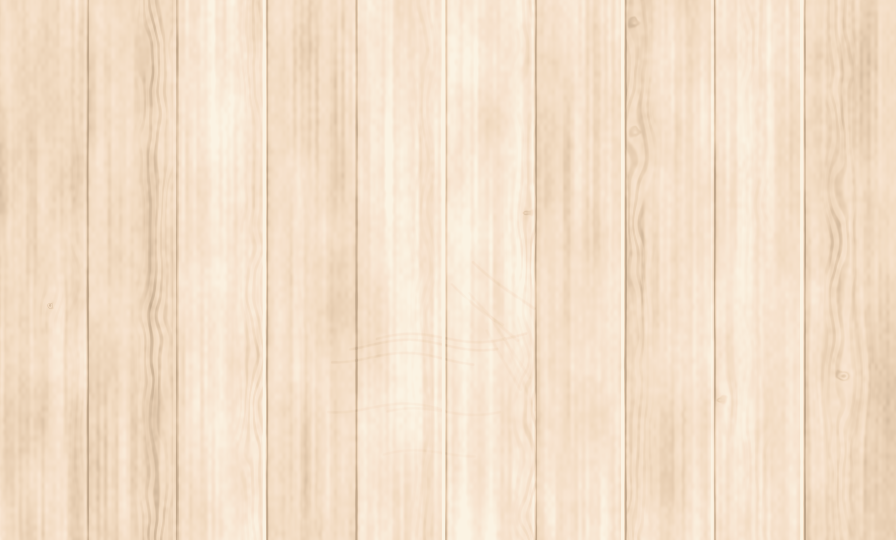
Write a WebGL 2 fragment shader that draws this texture.

```glsl
#version 300 es
precision highp float;
// Ten pale vertical wood planks with fine grain, wavy figure, knots and scratches.
uniform vec2 u_resolution;
out vec4 fragColor;

#define PLANKS 10.0
#define SEAM_SHIFT 0.002
#define SEAM_WIDTH 0.0011
#define STREAKS 1.5
#define FINE_GRAIN 1.5
#define BLOTCHES 2.4
#define FIGURE 1.7
#define KNOT_DARKNESS 2.2
#define SCRATCHES 0.75

// Each plank: tone, figure centre, figure strength, light left lip of its right seam
const vec4 PLANK[10] = vec4[10](
    vec4(1.35, 0.90, 0.15, 0.2), vec4(1.90, 0.76, 1.00, 0.3),
    vec4(0.85, 0.87, 0.65, 0.8), vec4(1.60, 0.45, 0.10, 0.1),
    vec4(0.55, 0.75, 0.35, 1.0), vec4(0.65, 0.92, 0.60, 0.3),
    vec4(1.20, 0.80, 0.10, 0.9), vec4(1.45, 0.13, 0.75, 0.5),
    vec4(0.85, 0.45, 0.30, 1.0), vec4(1.95, 0.40, 0.75, 0.0));

// Knots: centre and radius
const vec3 KNOT[6] = vec3[6](
    vec3(0.708, 0.577, 0.010), vec3(0.709, 0.455, 0.010), vec3(0.807, 0.156, 0.008),
    vec3(0.942, 0.183, 0.012), vec3(0.056, 0.262, 0.006), vec3(0.590, 0.365, 0.007));

float hash(vec2 p) {
    vec3 q = fract(vec3(p.xyx) * 0.1031);
    q += dot(q, q.yzx + 33.33);
    return fract((q.x + q.y) * q.z);
}

float noise(vec2 p) {
    vec2 i = floor(p), f = fract(p);
    f = f * f * (3.0 - 2.0 * f);
    return mix(mix(hash(i), hash(i + vec2(1, 0)), f.x),
               mix(hash(i + vec2(0, 1)), hash(i + vec2(1, 1)), f.x), f.y);
}

float fbm(vec2 p) {
    float sum = 0.0, amp = 0.5;
    for (int i = 0; i < 4; i++) {
        sum += amp * noise(p);
        p = p * 2.03 + 19.7;
        amp *= 0.5;
    }
    return sum;
}

float segment(vec2 p, vec2 a, vec2 b) {
    vec2 d = b - a;
    return length(p - a - d * clamp(dot(p - a, d) / dot(d, d), 0.0, 1.0));
}

// Long shallow scratches, then steep ones, with a slight wobble
float scratches(vec2 p, float px) {
    float sum = 0.0;
    p.y += 0.006 * sin(p.x * 38.0);
    for (int i = 0; i < 12; i++) {
        float k = float(i), r = hash(vec2(k, 3.0)), s = hash(vec2(k, 8.0));
        bool steep = i > 5;
        vec2 a = steep ? vec2(0.50 + 0.08 * r, 0.22 + 0.10 * s) : vec2(0.34 + 0.12 * r, 0.07 + 0.16 * s);
        vec2 d = steep ? vec2(0.03 + 0.04 * s, -0.04 - 0.06 * r) : vec2(0.09 + 0.08 * s, 0.02 * r - 0.008);
        sum += (0.5 + 0.5 * s) * (1.0 - smoothstep(0.0004, 0.0014 + px, segment(p, a, a + d)));
    }
    return min(sum, 1.5);
}

// Cream to tan ramp
vec3 woodColor(float t) {
    vec3 c = mix(vec3(0.98, 0.93, 0.86), vec3(0.97, 0.89, 0.81), clamp(t, -0.6, 1.0));
    c = mix(c, vec3(0.95, 0.86, 0.76), clamp(t - 1.0, 0.0, 1.0));
    c = mix(c, vec3(0.91, 0.81, 0.70), clamp(t - 2.0, 0.0, 1.0));
    return mix(c, vec3(0.84, 0.74, 0.63), clamp(t - 3.0, 0.0, 2.2));
}

void main() {
    vec2 p = gl_FragCoord.xy / u_resolution.x;
    float px = 1.0 / u_resolution.x;
    float x = (p.x + SEAM_SHIFT) * PLANKS;
    float id = clamp(floor(x), 0.0, PLANKS - 1.0), f = x - id;
    vec4 plank = PLANK[int(id)];

    // Grain bends around the knots of its own plank
    float bent = f, knots = 0.0, halo = 0.0;
    for (int i = 0; i < 6; i++) {
        if (floor(KNOT[i].x * PLANKS) != id) continue;
        vec2 d = (p - KNOT[i].xy) / KNOT[i].z;
        float near = exp(-dot(d * vec2(0.5, 0.24), d * vec2(0.5, 0.24)));
        float r = length(d * vec2(1.0, 1.2)) + 0.7 * noise(d * 1.5 + id);
        bent -= 0.75 * d.x * KNOT[i].z * PLANKS * near;
        halo = max(halo, near);
        knots += (1.0 - smoothstep(0.5, 1.3, r)) * (0.6 + 0.4 * sin(r * 9.0));
    }

    // Plank tone, soft vignette, blotches and straight grain
    vec2 g = vec2(bent, p.y) + vec2(id * 17.3, id * 5.1);
    float tone = plank.x + 1.6 * pow(abs(p.x - 0.5), 2.0) - 0.05;
    tone += BLOTCHES * (fbm(p * vec2(24.0, 15.0) + id * 7.0) - 0.47);
    tone += STREAKS * (noise(g * vec2(7.0, 2.5)) - 0.5);
    tone += FINE_GRAIN * (noise(g * vec2(24.0, 5.0)) - 0.5) * (0.5 + noise(g * vec2(3.0, 6.0)));
    tone += 0.7 * (noise(p * vec2(230.0, 150.0)) - 0.5);

    // Wavy growth rings inside one strip of the plank
    float strip = exp(-pow((f - plank.y) / 0.15, 2.0)) * plank.z;
    float rings = sin(bent * 75.0 + 13.0 * noise(g * vec2(4.0, 17.0)) + 4.0 * noise(g * vec2(8.0, 40.0)));
    float fade = 0.4 + 0.9 * noise(vec2(id * 9.0, p.y * 9.0));
    tone += FIGURE * max(strip * fade, 0.5 * halo) * (smoothstep(-0.4, 1.0, rings) - 0.2);
    tone += KNOT_DARKNESS * knots;

    // Scratches, then seams with a soft shade and a light lip
    tone += SCRATCHES * scratches(p, px);
    float edge = round(x), s = (x - edge) / PLANKS;
    float inner = step(0.5, edge) * step(edge, PLANKS - 0.5);
    float lip = PLANK[int(clamp(edge - 1.0, 0.0, PLANKS - 1.0))].w;
    float wear = 0.65 + 0.6 * noise(vec2(edge * 13.0, p.y * 22.0));
    tone += inner * 0.7 * exp(-abs(s) / 0.004);
    tone -= inner * lip * 3.2 * (1.0 - smoothstep(0.0009, 0.0016 + px, abs(s + 0.0029)));
    tone += inner * wear * 2.6 * (1.0 - smoothstep(SEAM_WIDTH - 0.5 * px, SEAM_WIDTH + px, abs(s)));
    fragColor = vec4(woodColor(tone), 1.0);
}
```
